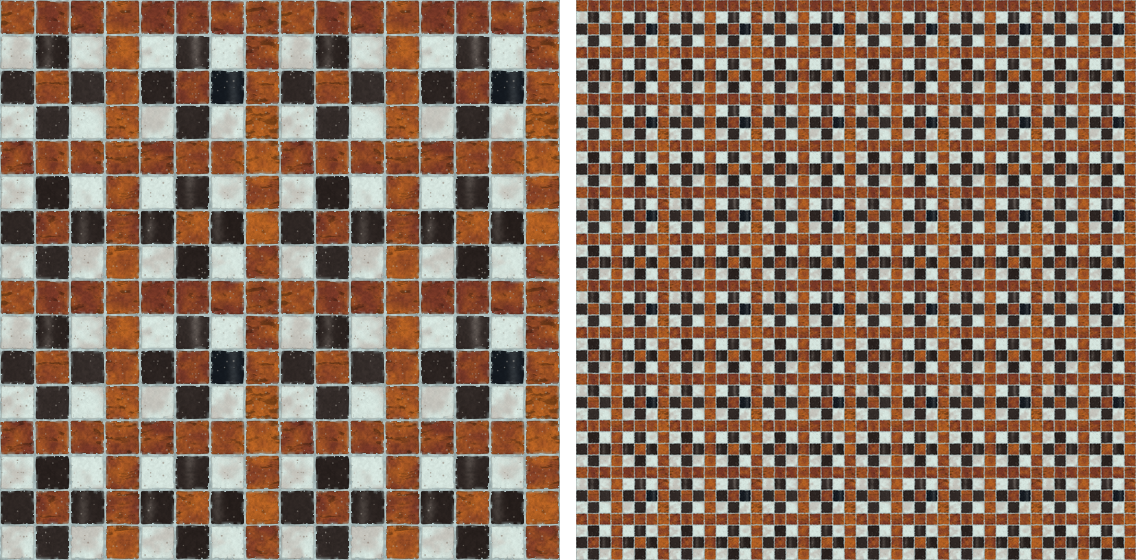
Left: one tile. Right: repeated 3 by 3.
Reproduce this pattern procedurally as a WebGL 1 fragment shader.

```glsl
precision highp float;
// Hand-made glazed square tiles in a terracotta lattice with white and black checks.
// A 4x4 colour rule sets each glaze; a wrapped hash varies tint, edges and wear
// over an 8x8 block of tiles, so the surface repeats twice each way.

uniform vec2 u_resolution;

#define TILES 16.0
#define BLOCK 8.0
#define HALF_SIZE 0.472
#define CORNER 0.055
#define EDGE_WOBBLE 0.022
#define CHIP_DEPTH 0.045
#define SPECK_CELLS 11.0
#define SPECK_CHANCE 0.075
#define TERRA_RED vec3(0.465, 0.215, 0.150)
#define TERRA_ORANGE vec3(0.700, 0.375, 0.135)
#define WHITE_GLAZE vec3(0.835, 0.895, 0.870)
#define GROUT vec3(0.660, 0.735, 0.735)

float hash(vec2 p) {
  return fract(sin(dot(p, vec2(12.9898, 78.233))) * 43758.5453);
}

vec2 hash2(vec2 p) {
  return vec2(hash(p + 3.1), hash(p + 17.7));
}

// Value noise whose lattice wraps after the given period.
float noise(vec2 p, float period) {
  vec2 i = floor(p), f = fract(p);
  f = f * f * (3.0 - 2.0 * f);
  vec2 a = mod(i, period), b = mod(i + 1.0, period);
  return mix(mix(hash(a), hash(vec2(b.x, a.y)), f.x),
             mix(hash(vec2(a.x, b.y)), hash(b), f.x), f.y);
}

float fbm(vec2 p, float period) {
  float sum = 0.0, amp = 0.533;
  for (int k = 0; k < 4; k++) {
    sum += amp * noise(p, period);
    p *= 2.0;
    period *= 2.0;
    amp *= 0.5;
  }
  return sum;
}

float roundedBox(vec2 p, float halfSize, float radius) {
  vec2 d = abs(p) - halfSize + radius;
  return length(max(d, 0.0)) + min(max(d.x, d.y), 0.0) - radius;
}

// Small round pits or chips, at most one in each cell of a tile.
float specks(vec2 local, vec2 id, float aa) {
  vec2 g = (local + 0.5) * SPECK_CELLS;
  vec2 key = floor(g) + id * 23.0;
  vec2 centre = 0.3 + 0.4 * hash2(key);
  float radius = mix(0.08, 0.24, pow(hash(key + 5.3), 2.0));
  float soft = max(aa * SPECK_CELLS, 0.05);
  float dotMask = 1.0 - smoothstep(-soft, soft, length(fract(g) - centre) - radius);
  return dotMask * step(hash(key + 9.4), SPECK_CHANCE);
}

void main() {
  vec2 p = gl_FragCoord.xy / u_resolution * TILES;
  float aa = TILES / min(u_resolution.x, u_resolution.y);
  vec2 id = mod(floor(p), BLOCK);
  vec2 local = fract(p) - 0.5;
  vec2 grain = local + floor(hash2(id) * 60.0) + 2.0;
  vec2 rnd = hash2(id + 41.0);

  // Irregular tile outline: shift, slight turn, wavy sides and chips.
  float turn = (rnd.x - 0.5) * 0.035;
  vec2 q = local + vec2(-local.y, local.x) * turn + (hash2(id + 71.0) - 0.5) * 0.016;
  float d = roundedBox(q, HALF_SIZE, CORNER);
  d += (noise(grain * 5.0, 512.0) - 0.5) * EDGE_WOBBLE;
  d += CHIP_DEPTH * smoothstep(0.72, 1.0, noise(grain * 15.0, 1024.0));

  // Glaze family from the position in the 4x4 motif, rows counted from the top.
  vec2 cell = mod(vec2(id.x, BLOCK - 1.0 - id.y), 4.0);
  float lattice = max(step(2.5, cell.x), 1.0 - step(0.5, cell.y));
  float oddX = mod(cell.x, 2.0), oddY = mod(cell.y, 2.0);
  float isWhite = (1.0 - lattice) * (1.0 - oddX) * oddY;
  float isBlack = (1.0 - lattice) * (1.0 - abs(oddX - oddY));

  float cloud = fbm(grain * 2.0, 256.0);
  float streak = fbm(grain * vec2(3.0, 8.0) + cloud * 2.0, 512.0);
  float fine = fbm(grain * 16.0, 1024.0) - 0.5;

  // Terracotta runs from red to orange, warmer along the upright bands.
  float warm = 0.45 + (rnd.y - 0.5) * 0.7 + (cloud - 0.5) * 1.5 + (streak - 0.5) * 0.5;
  warm += 0.22 * step(2.5, cell.x) - 0.18 * (1.0 - step(0.5, cell.y));
  vec3 glaze = mix(TERRA_RED, TERRA_ORANGE, clamp(warm, 0.0, 1.0));
  glaze *= 1.0 - 0.35 * smoothstep(0.56, 0.8, streak);

  // White shows rosy clay; black has brown, blue and glossy variants.
  float rosy = smoothstep(0.42, 0.78, cloud + (rnd.x - 0.5) * 0.35);
  vec3 white = mix(WHITE_GLAZE, vec3(0.75, 0.73, 0.70), rosy * 0.8);
  vec3 black = mix(vec3(0.125, 0.095, 0.085), vec3(0.225, 0.195, 0.185), rnd.y * 0.6 + cloud * 0.4);
  black = mix(black, vec3(0.075, 0.095, 0.120), step(0.82, rnd.x));
  float sheen = exp(-pow((local.x + 0.28 - 0.5 * rnd.y) * 7.0, 2.0)) * step(0.55, hash(id + 88.0));
  black += sheen * cloud * vec3(0.20, 0.20, 0.19);
  glaze = mix(mix(glaze, white, isWhite), black, isBlack);
  glaze *= 1.0 + fine * mix(0.32, 0.12, isWhite);

  // Specks, shaded rim and a pale worn film near the sides.
  vec3 speckColor = mix(vec3(0.70, 0.68, 0.64), vec3(0.50, 0.43, 0.38), isWhite);
  glaze = mix(glaze, speckColor, specks(local, id, aa) * 0.65);
  glaze *= mix(0.80, 1.0, smoothstep(0.0, 0.05, -d));
  float film = smoothstep(-0.10, 0.0, d) * smoothstep(0.45, 0.8, noise(grain * 9.0, 1024.0));
  glaze = mix(glaze, GROUT, film * 0.4);

  // Grout with wrapped grain.
  vec3 joint = GROUT * (0.80 + 0.40 * fbm(p * 10.0, BLOCK * 10.0));
  gl_FragColor = vec4(mix(glaze, joint, smoothstep(-aa * 0.7, aa * 0.7, d)), 1.0);
}
```
